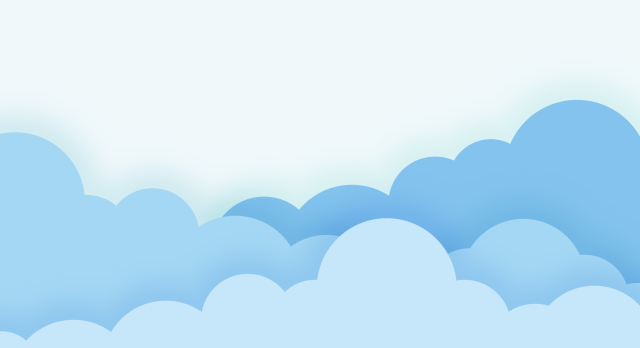
A Shadertoy shader for this background:

```glsl
// Three overlapping banks of paper-cut clouds under a pale sky.
// Each bank is a union of round-topped columns; a soft tint around its
// outline shades whatever lies behind it.

#define SCENE_WIDTH   1.837                    // scene width, height is 1
#define SHADOW_REACH  0.065
#define SHADOW_BLEND  0.014                    // rounding of the shadow in notches
#define SKY_COLOR     vec3(0.940, 0.972, 0.980)
#define BACK_COLOR    vec3(0.514, 0.763, 0.932)
#define MIDDLE_COLOR  vec3(0.644, 0.843, 0.952)
#define FRONT_COLOR   vec3(0.778, 0.906, 0.982)
#define BACK_TINT     vec3(0.905, 0.972, 0.968)
#define MIDDLE_TINT   vec3(0.880, 0.950, 0.965)
#define FRONT_TINT    vec3(0.880, 0.930, 0.985)

// Puffs: centre x, height of the top, radius
const vec3 backPuffs[5] = vec3[5](
    vec3(0.758, 0.435, 0.153), vec3(1.010, 0.469, 0.196),
    vec3(1.249, 0.550, 0.134), vec3(1.409, 0.600, 0.122),
    vec3(1.656, 0.713, 0.208));

const vec3 middlePuffs[9] = vec3[9](
    vec3(0.043, 0.620, 0.201), vec3(0.246, 0.440, 0.139),
    vec3(0.438, 0.459, 0.134), vec3(0.675, 0.380, 0.189),
    vec3(0.938, 0.325, 0.177), vec3(1.352, 0.287, 0.144),
    vec3(1.502, 0.371, 0.179), vec3(1.677, 0.268, 0.129),
    vec3(1.830, 0.187, 0.120));

const vec3 frontPuffs[9] = vec3[9](
    vec3(0.005, 0.048, 0.105), vec3(0.211, 0.081, 0.184),
    vec3(0.476, 0.136, 0.182), vec3(0.711, 0.213, 0.134),
    vec3(0.904, 0.196, 0.124), vec3(1.110, 0.373, 0.201),
    vec3(1.333, 0.196, 0.134), vec3(1.536, 0.127, 0.139),
    vec3(1.706, 0.179, 0.177));

// Running union of a bank: x = sharp distance, y = sum for the smooth one
const vec2 EMPTY_BANK = vec2(10.0, 0.0);

// Adds a disc that extends straight down
void addPuff(inout vec2 bank, vec2 p, vec3 puff) {
    vec2 offset = p - vec2(puff.x, puff.y - puff.z);
    offset.y = max(offset.y, 0.0);
    float dist = length(offset) - puff.z;
    bank.x = min(bank.x, dist);
    bank.y += exp(-dist / SHADOW_BLEND);
}

// Shades the backdrop around a bank, then lays the bank over it
vec3 paintBank(vec3 backdrop, vec2 bank, vec3 fill, vec3 tint, float pixel) {
    float softDist = -SHADOW_BLEND * log(max(bank.y, 1e-30));
    float reach = max(softDist, 0.0) / SHADOW_REACH;
    vec3 shaded = backdrop * mix(vec3(1.0), tint, exp(-reach * reach));
    float cover = 1.0 - smoothstep(-0.7 * pixel, 0.7 * pixel, bank.x);
    return mix(shaded, fill, cover);
}

void mainImage(out vec4 fragColor, in vec2 fragCoord) {
    vec2 p = fragCoord / iResolution.xy * vec2(SCENE_WIDTH, 1.0);
    float pixel = 1.0 / iResolution.y;

    // Build the three banks
    vec2 back = EMPTY_BANK, middle = EMPTY_BANK, front = EMPTY_BANK;
    for (int i = 0; i < 5; i++) addPuff(back, p, backPuffs[i]);
    for (int i = 0; i < 9; i++) {
        addPuff(middle, p, middlePuffs[i]);
        addPuff(front, p, frontPuffs[i]);
    }

    // Paint from far to near
    vec3 color = SKY_COLOR;
    color = paintBank(color, back, BACK_COLOR, BACK_TINT, pixel);
    color = paintBank(color, middle, MIDDLE_COLOR, MIDDLE_TINT, pixel);
    color = paintBank(color, front, FRONT_COLOR, FRONT_TINT, pixel);
    fragColor = vec4(color, 1.0);
}
```
